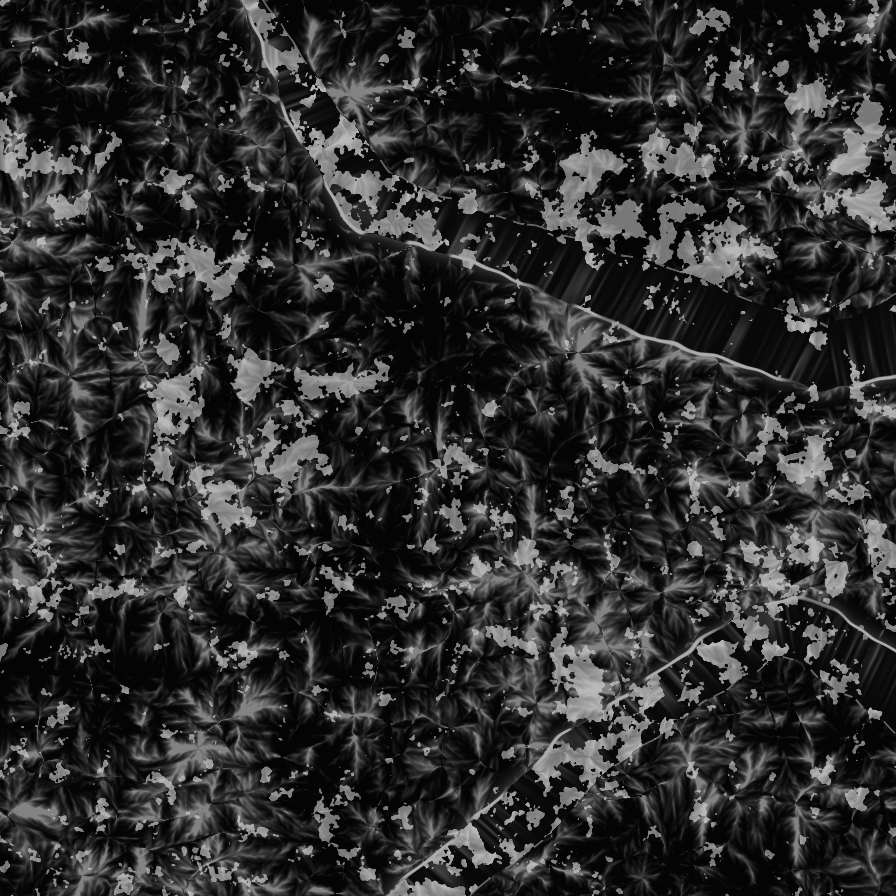
Write a WebGL 2 fragment shader that draws this texture map.

```glsl
#version 300 es
precision highp float;
uniform vec2 u_resolution;
out vec4 fragColor;
const float TAU = 6.2831853;
// Cliff centre lines: x, y, half width
const vec3 UPPER_CLIFF[7] = vec3[7](
  vec3(0.27, 1.02, 0.006), vec3(0.346, 0.88, 0.026), vec3(0.414, 0.776, 0.036),
  vec3(0.534, 0.736, 0.028), vec3(0.729, 0.664, 0.04), vec3(0.924, 0.598, 0.034),
  vec3(1.03, 0.635, 0.044));
const vec3 LOWER_CLIFF[7] = vec3[7](
  vec3(0.44, -0.03, 0.03), vec3(0.592, 0.095, 0.033), vec3(0.645, 0.155, 0.03),
  vec3(0.75, 0.225, 0.028), vec3(0.855, 0.297, 0.032), vec3(0.9, 0.298, 0.032),
  vec3(1.03, 0.21, 0.04));
// Axes of the large rubble fields: start, end
const vec4 RUBBLE_AXES[12] = vec4[12](
  vec4(0.0, 0.83, 0.2, 0.66), vec4(0.22, 0.79, 0.3, 0.58),
  vec4(0.21, 0.62, 0.21, 0.5), vec4(0.4, 0.58, 0.26, 0.44),
  vec4(0.5, 0.46, 0.55, 0.37), vec4(0.6, 0.37, 0.64, 0.22),
  vec4(0.62, 0.77, 0.68, 0.84), vec4(0.7, 0.83, 1.0, 0.78),
  vec4(0.78, 0.99, 1.0, 0.83), vec4(0.7, 0.76, 0.84, 0.7),
  vec4(0.84, 0.38, 0.93, 0.36), vec4(0.87, 0.52, 0.99, 0.41));

float hash(vec2 cell) {
  vec3 q = fract(cell.xyx * 0.1031);
  q += dot(q, q.yzx + 33.33);
  return fract((q.x + q.y) * q.z);
}
float noise(vec2 p) {
  vec2 c = floor(p), f = fract(p);
  f = f * f * (3.0 - 2.0 * f);
  return mix(mix(hash(c), hash(c + vec2(1, 0)), f.x),
             mix(hash(c + vec2(0, 1)), hash(c + vec2(1, 1)), f.x), f.y);
}
float fbm(vec2 p, int octaves, float gain) {
  float sum = 0.0, total = 0.0, amp = 1.0;
  for (int i = 0; i < octaves; i++) {
    sum += amp * noise(p);
    total += amp;
    amp *= gain;
    p = mat2(1.6, 1.2, -1.2, 1.6) * p + 7.3;
  }
  return sum / total;
}
// Wave running across dir, blended over jittered cells: value, gradient
vec3 gullyWave(vec2 p, vec2 dir) {
  vec4 sum = vec4(0.0);
  for (int k = 0; k < 9; k++) {
    vec2 cell = floor(p) + vec2(k % 3 - 1, k / 3 - 1);
    vec2 d = p - cell - 0.25 - 0.5 * vec2(hash(cell), hash(cell + 57.0));
    float phase = TAU * dot(d, dir);
    sum += exp(-3.0 * dot(d, d)) * vec4(cos(phase), -sin(phase) * dir, 1.0);
  }
  return sum.xyz / sum.w;
}
float hills(vec2 p) { return fbm(p * 8.0 + 3.0, 3, 0.6); }

// Branching ridges that follow the slope of the hills, 0 to 1
float ridges(vec2 p) {
  vec2 e = vec2(0.006, 0.0);
  float h = hills(p), sum = 1.2 * (h - 0.5), amp = 0.42, freq = 16.0;
  vec2 slope = vec2(hills(p + e) - h, hills(p + e.yx) - h);
  slope /= length(slope) + 1e-4;
  for (int i = 0; i < 5; i++) {
    vec2 along = slope / (length(slope) + 1e-3);
    vec3 wave = gullyWave(p * freq, vec2(-along.y, along.x));
    sum += amp * (1.0 - 2.0 * sqrt(max(0.5 - 0.5 * wave.x, 0.0)));
    slope += 0.65 * wave.yz;
    amp *= 0.8;
    freq *= 1.7;
  }
  return clamp(sum + 0.85, 0.0, 1.0);
}
// Signed distance to the segment a-b, and the position along it
vec2 segment(vec2 p, vec2 a, vec2 b) {
  vec2 ab = b - a, ap = p - a;
  float t = clamp(dot(ap, ab) / dot(ab, ab), 0.0, 1.0);
  return vec2(length(ap - ab * t) * (ab.x * ap.y > ab.y * ap.x ? 1.0 : -1.0), t);
}
// Signed distance to a path, its half width, and the length along it
vec3 cliffCoords(vec2 p, vec3 path[7]) {
  vec3 best = vec3(9.0, 0.0, 0.0);
  float run = 0.0;
  for (int i = 0; i < 6; i++) {
    vec2 s = segment(p, path[i].xy, path[i + 1].xy);
    float len = distance(path[i].xy, path[i + 1].xy);
    if (abs(s.x) < abs(best.x)) best = vec3(s.x, mix(path[i].z, path[i + 1].z, s.y), run + s.y * len);
    run += len;
  }
  return best;
}
float rubbleZone(vec2 p) {
  float d = 9.0;
  for (int i = 0; i < 12; i++) d = min(d, abs(segment(p, RUBBLE_AXES[i].xy, RUBBLE_AXES[i].zw).x));
  return 1.0 - smoothstep(0.01, 0.046, d);
}
// Streaked cliff face: x is the shade, y the rubble zone, z the bright rim
vec3 addCliff(vec3 layer, vec2 p, vec3 c, float rimSide, float rubbleEnd) {
  float s = c.x * rimSide + 0.007 * (noise(p * 45.0) - 0.5), w = c.y;
  float inside = 1.0 - smoothstep(-0.001, 0.001, abs(s) - w);
  float streak = noise(vec2(c.z * 260.0 + s * 40.0, s * 14.0));
  float face = 0.03 + 0.3 * pow(streak, 3.0) * smoothstep(-1.3, 0.8, s / w);
  float glow = 0.22 * exp(-max(s - w, 0.0) / 0.009) * step(w, s);
  float crest = 1.0 - smoothstep(0.0008, 0.0028, abs(s - w));
  float lip = step(0.5, noise(vec2(c.z * 110.0, 4.0))) * (1.0 - smoothstep(0.0004, 0.0016, abs(s + w)));
  float zone = 1.0 - smoothstep(rubbleEnd - 0.1, rubbleEnd + 0.1, c.z);
  layer.x = max(mix(layer.x, face, inside), max(glow, 0.4 * lip));
  layer.y = mix(layer.y, zone, inside);
  layer.z = max(layer.z, crest * smoothstep(0.25, 0.55, noise(vec2(c.z * 40.0, 9.0))));
  return layer;
}
void main() {
  vec2 p = gl_FragCoord.xy / u_resolution;
  vec2 warp = vec2(noise(p * 13.0), noise(p * 13.0 + 31.0)) - 0.5;
  float ridge = ridges(p + 0.025 * warp);
  vec3 layer = vec3(0.015 + 0.5 * pow(ridge, 1.9), rubbleZone(p + 0.05 * warp), 0.0);
  layer = addCliff(layer, p, cliffCoords(p, UPPER_CLIFF), -1.0, 0.42);
  layer = addCliff(layer, p, cliffCoords(p, LOWER_CLIFF), 1.0, 0.6);
  // Ragged pale rubble, dense in its zones and crumbs elsewhere
  float field = fbm(p * 44.0, 4, 0.7) + 0.18 * layer.y + 0.05 * (noise(p * 5.0) - 0.5);
  float soft = clamp(0.5 * fwidth(field), 0.004, 0.025);
  float rubble = smoothstep(0.685 - soft, 0.685 + soft, field);
  float shade = mix(layer.x, 0.47 + 0.25 * ridge, rubble);
  fragColor = vec4(vec3(mix(shade, 0.68, layer.z)), 1.0);
}
```
